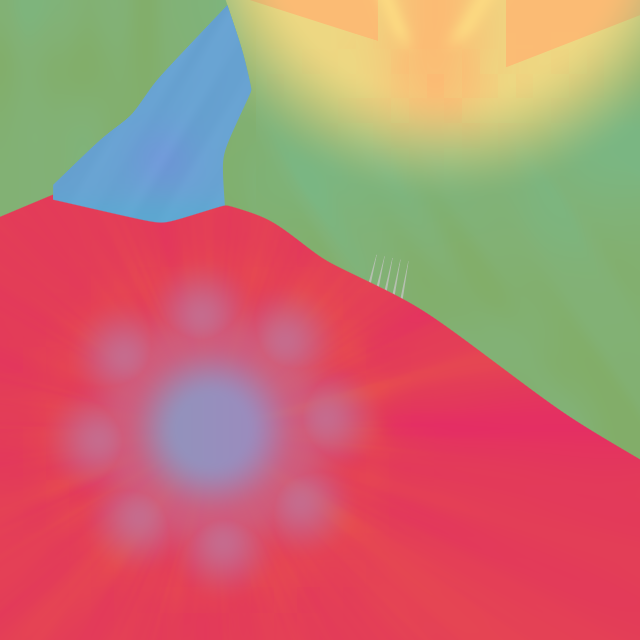
Give the GLSL for this background, as a WebGL 2 fragment shader.

```glsl
#version 300 es
precision highp float;

uniform vec2 u_resolution;
out vec4 outColor;

#define FLOWER_CENTER vec2(0.332, 0.329)
#define PETAL_COUNT 8
#define PETAL_ORBIT 0.178
#define PETAL_RADIUS 0.098
#define CORE_RADIUS 0.142
#define SUN_CENTER vec2(0.697, 1.13)
#define SUN_RADIUS 0.45
#define GRASS_COUNT 5
#define STREAK_STRENGTH 0.75

const float TAU = 6.2831853;
const vec3 RED = vec3(0.89, 0.235, 0.345);
const vec3 WARM_RED = vec3(0.905, 0.295, 0.31);
const vec3 MAGENTA = vec3(0.895, 0.175, 0.395);
const vec3 GREEN = vec3(0.51, 0.695, 0.46);
const vec3 OLIVE = vec3(0.51, 0.68, 0.41);
const vec3 TEAL = vec3(0.48, 0.715, 0.51);
const vec3 BLUE = vec3(0.405, 0.635, 0.82);
const vec3 VIOLET = vec3(0.44, 0.59, 0.85);
const vec3 YELLOW = vec3(0.93, 0.845, 0.51);
const vec3 ORANGE = vec3(0.985, 0.735, 0.455);
const vec3 PETAL = vec3(0.765, 0.435, 0.57);
const vec3 CORE = vec3(0.59, 0.56, 0.74);

float hash(vec2 p) {
    vec3 q = fract(p.xyx * vec3(0.1031, 0.1030, 0.0973));
    q += dot(q, q.yzx + 33.33);
    return fract((q.x + q.y) * q.z);
}

float noise(vec2 p) {
    vec2 i = floor(p), f = fract(p);
    f = f * f * (3.0 - 2.0 * f);
    vec2 e = vec2(0.0, 1.0);
    return mix(mix(hash(i), hash(i + e.yx), f.x),
               mix(hash(i + e), hash(i + e.yy), f.x), f.y);
}

// Ramp that starts at zero with a rounded corner
float knee(float x, float width) {
    return 0.5 * (x + sqrt(x * x + width * width));
}

float bump(float x, float center, float width) {
    float d = (x - center) / width;
    return exp(-d * d);
}

float cover(float d) {
    return clamp(0.5 + d * u_resolution.y, 0.0, 1.0);
}

float hillHeight(float x) {
    return 0.6615 + 0.42 * x - 0.008 * step(0.083, x)
        - 0.65 * knee(x - 0.083, 0.001) + 0.56 * knee(x - 0.254, 0.015)
        - 0.60 * knee(x - 0.353, 0.004) - 0.56 * knee(x - 0.423, 0.03)
        + 0.37 * knee(x - 0.505, 0.02) - 0.31 * knee(x - 0.655, 0.05)
        + 0.19 * knee(x - 0.885, 0.05);
}

// Left and right limits of the blue sail, t measured down from its tip
vec2 sailEdges(float t) {
    float left = 0.355 - 0.95 * t + 0.30 * knee(t - 0.12, 0.015)
        - 0.83 * knee(t - 0.174, 0.012) + 0.45 * knee(t - 0.203, 0.015);
    float right = 0.3555 + 0.345 * t - 0.135 * knee(t - 0.075, 0.03)
        - 0.69 * knee(t - 0.133, 0.003) + 0.56 * knee(t - 0.235, 0.02);
    return vec2(max(left, 0.083), right);
}

vec3 meadow(vec2 p) {
    float along = p.x + 0.6 * p.y * step(0.4, p.x);
    float tone = 0.6 * noise(vec2(along * 22.0, p.y * 3.0)) + 0.4 * noise(p * 9.0);
    vec3 c = mix(OLIVE, GREEN, smoothstep(0.2, 0.6, tone));
    float cool = bump(p.x, 0.98, 0.13) * bump(p.y, 0.77, 0.09) + 0.6 * bump(p.x, 0.55, 0.2) * bump(p.y, 0.72, 0.08);
    return mix(c, TEAL, clamp(cool + 0.5 * smoothstep(0.55, 0.8, tone), 0.0, 1.0));
}

vec3 sunColor(vec2 p) {
    float wedges = max(cover(p.y - 1.0 + 0.32 * (p.x - 0.39)) * step(p.x, 0.59),
                       cover(p.y - 0.91 - 0.39 * (p.x - 0.83)) * step(0.79, p.x));
    float column = bump(p.x, 0.68, 0.085) * smoothstep(0.70, 0.9, p.y);
    float blocks = hash(floor(p * vec2(36.0, 26.0))) - 0.5;
    float rays = bump(p.x + 0.4 * p.y, 1.005, 0.016) + bump(p.x - 0.6 * p.y, 0.155, 0.02);
    float warmth = max(wedges, column) + 0.25 * blocks * smoothstep(0.96, 0.88, p.y);
    vec3 c = mix(YELLOW, ORANGE, clamp(warmth, 0.0, 1.0));
    return mix(c, vec3(0.99, 0.86, 0.51), 0.8 * min(rays, 1.0) * smoothstep(0.91, 0.96, p.y));
}

vec3 hillColor(vec2 p) {
    vec2 d = p - FLOWER_CENTER;
    float r = length(d), a = atan(d.y, d.x);
    // Rays fan out from the flower, broken into ragged brush marks
    float ray = noise(vec2(a * 10.0 + 40.0, r * 5.0)) - 0.5;
    float fine = noise(vec2(a * 45.0 + 200.0, r * 4.0)) - 0.5;
    float patches = hash(floor(p * vec2(28.0, 24.0))) - 0.5;
    float tone = (0.9 * ray + 0.3 * fine) * (1.0 - 0.6 * smoothstep(0.3, 0.5, d.x));
    tone += 0.25 * patches * bump(r, 0.28, 0.06);
    tone += bump(a, 0.25, 0.07) + 0.6 * bump(a, 0.75, 0.2) + 0.6 * bump(a, -0.65, 0.15);
    tone += 0.5 * bump(a, -2.25, 0.15) + 0.45 * bump(r, 0.25, 0.035);
    tone -= (bump(a, 0.02, 0.1) + 0.5 * bump(a, 0.5, 0.09)) * smoothstep(0.24, 0.29, r);
    tone *= STREAK_STRENGTH;
    return mix(mix(RED, WARM_RED, clamp(tone, 0.0, 1.0)), MAGENTA, clamp(-tone, 0.0, 1.0));
}

void main() {
    vec2 p = gl_FragCoord.xy / u_resolution;
    vec3 color = meadow(p);

    // Sun glow and blue sail
    float t = 0.992 - p.y;
    vec2 edges = sailEdges(t);
    float glow = 1.0 - smoothstep(0.27, SUN_RADIUS, distance(p, SUN_CENTER));
    color = mix(color, sunColor(p), glow * cover(p.x - edges.y));
    float heart = exp(-dot(p - vec2(0.255, 0.75), p - vec2(0.255, 0.75)) / 0.0025);
    vec3 sail = mix(BLUE, VIOLET, 0.8 * heart);
    sail = mix(sail, vec3(0.37, 0.655, 0.82), bump(p.y, 0.66, 0.03));
    sail += 0.025 * (noise(vec2((p.x - 0.6 * p.y) * 45.0, p.y * 4.0)) - 0.5);
    color = mix(color, sail, cover(p.x - edges.x) * cover(edges.y - p.x) * cover(t));

    // Grass blades behind the hill edge
    for (int i = 0; i < GRASS_COUNT; i++) {
        float k = float(i), x = 0.578 + 0.0124 * k;
        float base = hillHeight(x), top = 0.602 - 0.0026 * k;
        float h = (p.y - base) / (top - base);
        float blade = cover(0.0016 * (1.15 - h) - abs(p.x - x - 0.0105 * h));
        color = mix(color, vec3(0.71, 0.75, 0.69), blade * cover(top - p.y) * step(-0.3, h));
    }

    // Hill
    color = mix(color, hillColor(p), cover((p.y - hillHeight(p.x)) * -0.8));

    // Soft flower
    float petals = 0.0;
    for (int i = 0; i < PETAL_COUNT; i++) {
        float a = TAU * (float(i) + 0.12) / float(PETAL_COUNT);
        float d = distance(p, FLOWER_CENTER + PETAL_ORBIT * vec2(cos(a), sin(a)));
        petals = max(petals, 1.0 - smoothstep(0.0, PETAL_RADIUS, d));
    }
    vec2 f = p - FLOWER_CENTER;
    petals = max(petals, 0.7 * (1.0 - smoothstep(0.13, 0.24, length(f))));
    color = mix(color, PETAL, 0.92 * petals);
    float core = 1.0 - smoothstep(0.05, CORE_RADIUS, length(f));
    color = mix(color, CORE + vec3(0.25, -0.2, 0.05) * f.x, core);

    outColor = vec4(color, 1.0);
}
```
